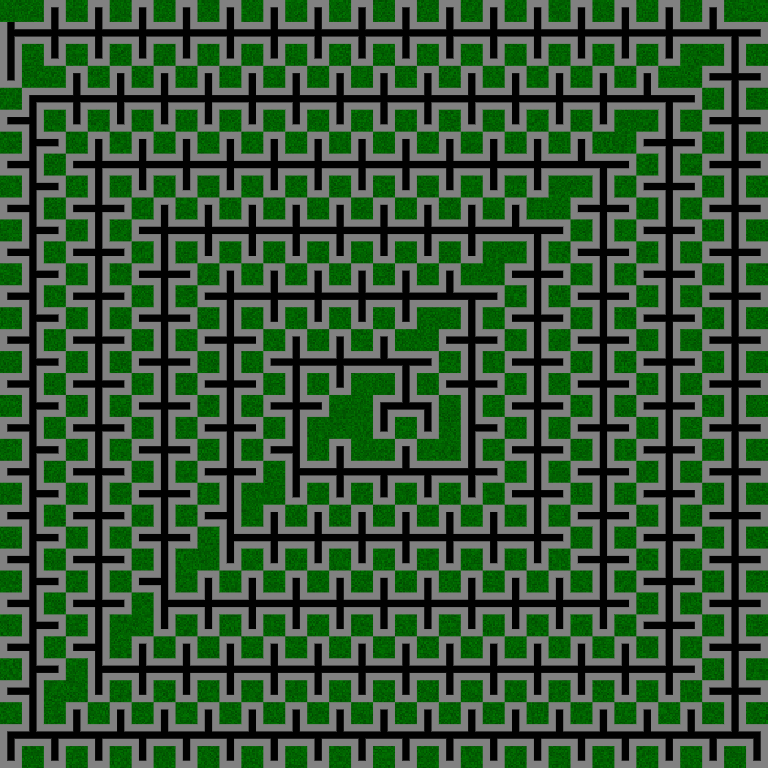
Reproduce this pattern procedurally as a WebGL 1 fragment shader.

```glsl
precision highp float;
// A square spiral of toothed black lines in grey lanes over speckled green.
uniform vec2 u_resolution;

// Signed distance to an interval on one axis.
float span(float v, float lo, float hi) {
  return abs(v - 0.5 * (lo + hi)) - 0.5 * (hi - lo);
}

// Square-ended bar running from lo to hi along one axis, at a fixed place on the other.
float bar(float along, float lo, float hi, float across, float place) {
  return max(span(along, lo, hi), abs(across - place));
}

// Teeth at every second cell from first to last, each spanning lo to hi.
float teeth(float along, float first, float last, float across, float lo, float hi) {
  float nearest = first + 2.0 * floor(0.5 * (along - first) + 0.5);
  nearest = clamp(nearest, first, last);
  return max(abs(along - nearest), span(across, lo, hi));
}

float hash(vec2 p) {
  vec3 q = fract(vec3(p.xyx) * 0.1031);
  q += dot(q, q.yzx + 33.33);
  return fract((q.x + q.y) * q.z);
}

// Distance to the centre lines of the spiral; cells sit on integers, y runs down.
float spiral(vec2 p) {
  float x = p.x, y = p.y;
  float d = bar(y, 1.0, 3.0, x, 0.0);

  for (int k = 0; k < 6; k++) {
    float t = 1.0 + 3.0 * float(k);
    float r = 34.0 - t;
    bool outer = k == 0;
    bool inner = k == 4;

    // Top arm
    d = min(d, bar(x, max(t - 4.0, min(float(k), 1.0)), r + 1.0, y, t));
    d = min(d, teeth(x, max(t - 1.0, 2.0), r - 3.0, y, t - 1.0, t + 1.0));
    d = min(d, bar(y, t - 1.0, t, x, r - 1.0));

    if (k < 5) {
      // Right arm
      d = min(d, bar(y, t, min(r + 1.0, 33.0), x, r));
      d = min(d, teeth(y, t + 2.0, r - 2.0, x, r, r + 1.0));
      d = min(d, teeth(y, t + 2.0, inner ? r - 4.0 : r - 2.0, x, r - 1.0, r));

      // Bottom arm
      d = min(d, bar(x, outer ? 0.0 : t, r + 1.0, y, r));
      d = min(d, teeth(x, t + 2.0, inner ? t + 2.0 : r - 2.0, y, r - 1.0, r));
      d = min(d, teeth(x, outer ? 0.0 : t + 2.0, outer ? 34.0 : r - 2.0, y, r, r + 1.0));
    }

    if (k > 0) {
      // Left arm, leading into this ring's top arm
      float left = t - 3.0;
      float shift = k == 1 ? 1.0 : 0.0;
      d = min(d, bar(y, t - 1.0 + shift, min(r + 4.0, 33.0), x, left));
      d = min(d, teeth(y, t + 2.0 - shift, r + 2.0 - shift, x, left - 1.0, left));
      d = min(d, teeth(y, t + 2.0, r, x, left, left + 1.0));
    }
  }

  // Fork in the central room and the single tooth below it
  d = min(d, bar(y, 16.0, 18.0, x, 18.0));
  d = min(d, bar(x, 17.0, 19.0, y, 18.0));
  d = min(d, teeth(x, 17.0, 19.0, y, 18.0, 19.0));
  return min(d, bar(y, 20.0, 21.0, x, 18.0));
}

void main() {
  vec2 uv = gl_FragCoord.xy / u_resolution;
  vec2 cell = vec2(uv.x, 1.0 - uv.y) * 35.0 - 0.5;
  float pixel = 35.0 / min(u_resolution.x, u_resolution.y);

  float lane = spiral(cell);
  // The line at the entrance reaches the upper edge of its cell
  float line = min(lane, bar(cell.y, 0.67, 3.0, cell.x, 0.0));

  // Speckled green ground
  float grain = hash(floor(uv * 512.0)) + hash(floor(uv * 512.0) + 71.0);
  vec3 color = vec3(0.005, 0.28 + 0.1 * grain, 0.005);

  // Grey lanes, then black lines
  color = mix(vec3(0.505), color, clamp((lane - 0.5) / pixel + 0.5, 0.0, 1.0));
  color = mix(vec3(0.005), color, clamp((line - 0.167) / pixel + 0.5, 0.0, 1.0));
  gl_FragColor = vec4(color, 1.0);
}
```
